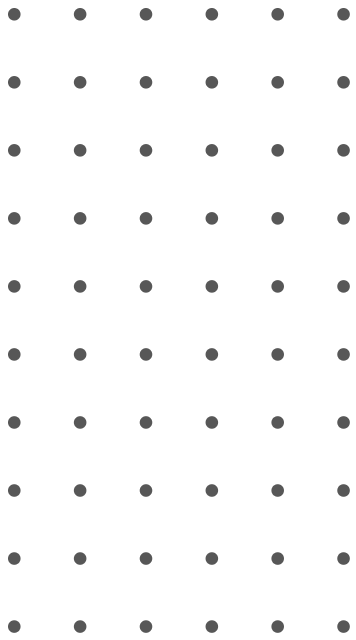
A WebGL 1 fragment shader for this pattern:

```glsl
precision highp float;

// Regular grid of small dark grey dots on white, 6 across and 10 down.
// Each pixel finds its nearest grid point and measures the distance to it;
// a disc of fixed radius is then blended in with a one-pixel soft edge.

uniform vec2 u_resolution;

// Lengths are fractions of the canvas height.
const vec2 DOT_COUNT = vec2(6.0, 10.0);
const vec2 DOT_PITCH = vec2(0.1029, 0.1063);
const vec2 FIRST_DOT = vec2(0.0223, 0.0223); // from the top left corner
const float DOT_RADIUS = 0.0098;
const vec3 PAPER_COLOR = vec3(1.0);
const vec3 DOT_COLOR = vec3(0.34);

// Signed distance to the nearest dot, limited to the dots of the grid.
float dotGridDistance(vec2 point) {
  vec2 cell = floor((point - FIRST_DOT) / DOT_PITCH + 0.5);
  cell = clamp(cell, vec2(0.0), DOT_COUNT - 1.0);
  vec2 center = FIRST_DOT + cell * DOT_PITCH;
  return length(point - center) - DOT_RADIUS;
}

void main() {
  float pixelSize = 1.0 / u_resolution.y;

  // Measure downward from the top left corner.
  vec2 point = vec2(gl_FragCoord.x, u_resolution.y - gl_FragCoord.y) * pixelSize;

  // Antialiased dot coverage.
  float coverage = clamp(0.5 - dotGridDistance(point) / pixelSize, 0.0, 1.0);
  gl_FragColor = vec4(mix(PAPER_COLOR, DOT_COLOR, coverage), 1.0);
}
```
